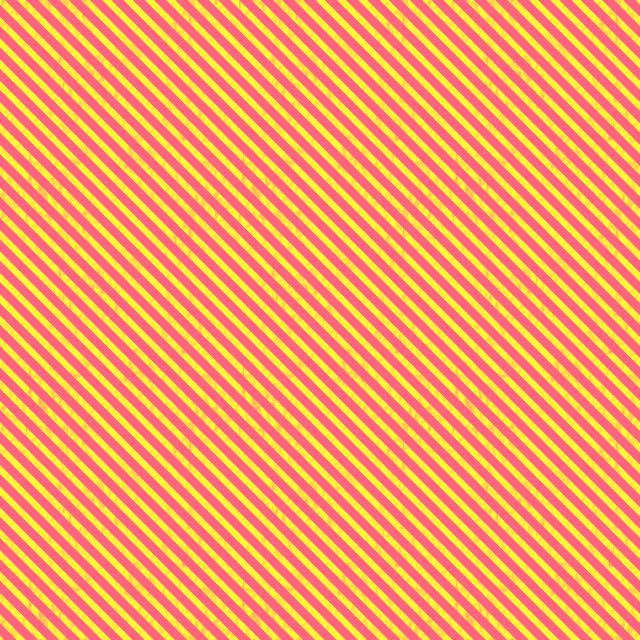
Give the GLSL for this pattern, as a Shadertoy shader.

```glsl
const vec3 PINK = vec3(1.0, 0.39, 0.50);
const vec3 YELLOW = vec3(1.0, 0.985, 0.20);
const float STRIPES = 30.0;        // stripes along each canvas edge
const float YELLOW_SHARE = 0.43;   // yellow part of one stripe period
const float WEAR_TILES = 3.0;      // wear repeats along each canvas edge
const vec2 GRAIN_CELLS = vec2(90.0, 80.0);
const vec2 STREAK_CELLS = vec2(64.0, 14.0);
const vec2 BLOTCH_CELLS = vec2(17.0, 17.0);
const vec2 PATCH_CELLS = vec2(6.0, 5.0);
const float GRAIN_STRENGTH = 0.20;
const float STREAK_STRENGTH = 0.28;
const float BLOTCH_STRENGTH = 0.20;

float hash(vec2 p) {
    return fract(sin(dot(p, vec2(127.1, 311.7))) * 43758.5453);
}

// Value noise over the unit square, wrapping at its edges
float wrapNoise(vec2 tile, vec2 cells, float seed) {
    vec2 p = tile * cells;
    vec2 i = floor(p);
    vec2 f = fract(p);
    f = f * f * (3.0 - 2.0 * f);
    vec2 a = mod(i, cells) + seed;
    vec2 b = mod(i + 1.0, cells) + seed;
    return mix(mix(hash(a), hash(vec2(b.x, a.y)), f.x),
               mix(hash(vec2(a.x, b.y)), hash(b), f.x), f.y);
}

// Fine grain and upright scratches gathered in patches, plus a few blotches
float wearAmount(vec2 tile) {
    float grain = smoothstep(0.40, 0.80, wrapNoise(tile, GRAIN_CELLS, 3.0));
    float streak = smoothstep(0.70, 0.88, wrapNoise(tile, STREAK_CELLS, 17.0));
    float blotch = smoothstep(0.78, 0.92, wrapNoise(tile, BLOTCH_CELLS, 41.0));
    float patches = smoothstep(0.25, 0.75, wrapNoise(tile, PATCH_CELLS, 71.0));
    float scuffs = GRAIN_STRENGTH * grain + STREAK_STRENGTH * streak;
    return scuffs * mix(0.3, 1.0, patches)
         + BLOTCH_STRENGTH * blotch * mix(0.5, 1.0, grain);
}

void mainImage(out vec4 fragColor, in vec2 fragCoord) {
    vec2 uv = fragCoord / iResolution.xy;

    // Diagonal stripes, with yellow centred on the corners
    float phase = STRIPES * (uv.x + uv.y);
    float fromCentre = abs(fract(phase + 0.5) - 0.5);
    float pixel = STRIPES * length(1.0 / iResolution.xy);
    float stripe = clamp(0.5 + (0.5 * YELLOW_SHARE - fromCentre) / pixel, 0.0, 1.0);

    // Wear lets the pink show through the yellow
    float wear = wearAmount(fract(uv * WEAR_TILES));
    fragColor = vec4(mix(PINK, YELLOW, stripe * (1.0 - wear)), 1.0);
}
```
